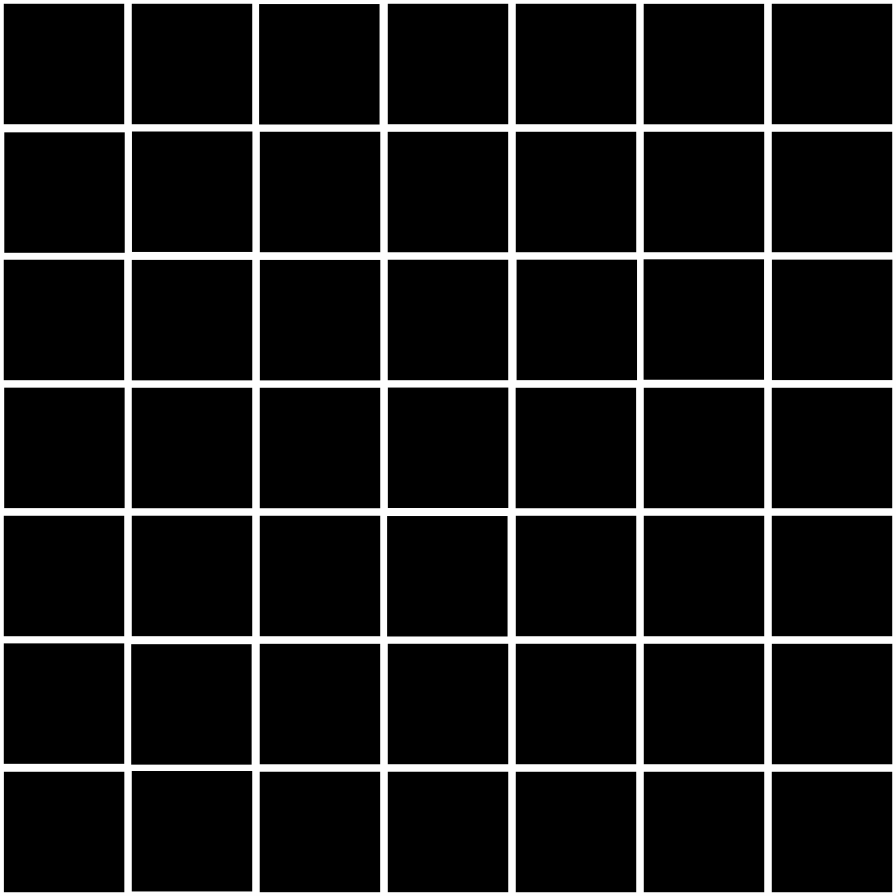
Write a Shadertoy shader that draws this pattern.

```glsl
// Seven by seven grid of black square tiles parted by thin white lines.

const float REPEATS = 7.0;       // tiles across and down
const float LINE_WIDTH = 0.059;  // gap between tiles, in cells
const float MAX_SHIFT = 0.009;   // largest tile misplacement, in cells
const float SHIFT_RARITY = 6.0;  // higher leaves more tiles in place
const vec3 TILE_COLOR = vec3(0.0);
const vec3 LINE_COLOR = vec3(0.995);

float hash(vec2 p) {
    return fract(sin(dot(p, vec2(127.1, 311.7))) * 43758.5453);
}

// Most tiles sit true; a few slip slightly in a random direction.
vec2 tileShift(vec2 cell) {
    float angle = 6.2832 * hash(cell);
    float amount = MAX_SHIFT * pow(hash(cell + 17.0), SHIFT_RARITY);
    return amount * vec2(cos(angle), sin(angle));
}

void mainImage(out vec4 fragColor, in vec2 fragCoord) {
    // Whole cells fill the canvas, so half a line lies on each border.
    vec2 grid = REPEATS * fragCoord / iResolution.xy;
    vec2 cell = mod(floor(grid), REPEATS);
    vec2 local = fract(grid) - 0.5 - tileShift(cell);

    // Box coverage, smoothed over one pixel per axis.
    vec2 pixel = REPEATS / iResolution.xy;
    vec2 edge = 0.5 * (1.0 - LINE_WIDTH) - abs(local);
    vec2 inside = clamp(edge / pixel + 0.5, 0.0, 1.0);
    float tile = inside.x * inside.y;

    fragColor = vec4(mix(LINE_COLOR, TILE_COLOR, tile), 1.0);
}
```
